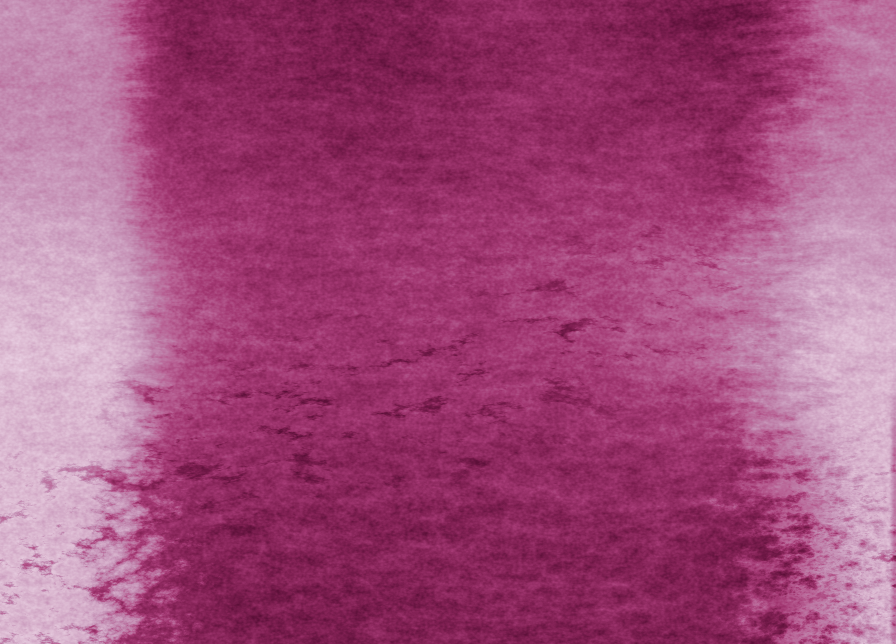
This texture is drawn by a Shadertoy shader. Its source:

```glsl
const int   OCTAVES = 5;
const vec2  BAND_SCALE = vec2(2.6, 12.0);
const vec2  STREAK_SCALE = vec2(8.0, 42.0);
const vec2  NAP_SCALE = vec2(19.0, 34.0);
const vec2  CREASE_SCALE = vec2(12.0, 34.0);
const vec2  GRAIN_SCALE = vec2(135.0, 165.0);
const float BAND_DEPTH = 0.85;
const float STREAK_DEPTH = 0.85;
const float NAP_DEPTH = 1.25;
const float CREASE_DEPTH = 1.35;
const float WEAR_DEPTH = 3.7;
const float GRAIN_DEPTH = 1.0;

// Pile colours, from deep shadow to bright sheen
const vec3 PILE[8] = vec3[8](
    vec3(0.36, 0.06, 0.22), vec3(0.51, 0.13, 0.33),
    vec3(0.64, 0.22, 0.45), vec3(0.72, 0.38, 0.58),
    vec3(0.75, 0.51, 0.67), vec3(0.80, 0.62, 0.75),
    vec3(0.87, 0.74, 0.83), vec3(0.93, 0.84, 0.91));

vec2 hash2(vec2 p) {
    vec3 q = fract(vec3(p.xyx) * vec3(0.1031, 0.1030, 0.0973));
    q += dot(q, q.yzx + 33.33);
    return fract((q.xx + q.yz) * q.zy);
}

// Distance to the nearest scattered cell centre
float cellular(vec2 p) {
    vec2 cell = floor(p), local = fract(p);
    float nearest = 4.0;
    for (int y = -1; y <= 1; y++)
    for (int x = -1; x <= 1; x++) {
        vec2 offset = vec2(x, y);
        vec2 d = offset + hash2(cell + offset) - local;
        nearest = min(nearest, dot(d, d));
    }
    return sqrt(nearest);
}

// Sum of cellular octaves, centred near zero
float layered(vec2 p) {
    float sum = 0.0, amplitude = 0.5;
    for (int i = 0; i < OCTAVES; i++) {
        sum += amplitude * (cellular(p) - 0.48);
        p = mat2(0.96, 0.28, -0.28, 0.96) * p * 2.03 + 17.3;
        amplitude *= 0.64;
    }
    return sum;
}

// Differences of two cell fields hide the cell outlines
float pileGrain(vec2 p) {
    vec2 turned = mat2(0.8, 0.6, -0.6, 0.8) * p;
    return cellular(p) - cellular(turned * 1.27 + 9.7)
         + 0.7 * (cellular(turned * 0.53 + 31.0) - cellular(p * 0.41 + 57.0));
}

float bump(float x, float centre, float width) {
    float d = (x - centre) / width;
    return exp(-d * d);
}

float fall(float start, float end, float x) {
    return 1.0 - smoothstep(start, end, x);
}

vec3 pileColor(float level) {
    level = clamp(level, 0.0, 6.99);
    int i = int(level);
    return mix(PILE[i], PILE[i + 1], fract(level));
}

void mainImage(out vec4 fragColor, in vec2 fragCoord) {
    vec2 uv = fragCoord / iResolution.xy;
    vec2 p = fragCoord / iResolution.y;

    // Layered sines bend the horizontal folds
    vec2 q = p;
    q.y += 0.008 * sin(p.x * 7.0 + 2.0 * sin(p.y * 9.0))
         + 0.004 * sin(p.x * 19.0 - p.y * 13.0);
    float bands = layered(q * BAND_SCALE + 3.1);
    float streaks = layered(q * STREAK_SCALE + 23.9);
    float nap = layered(q * NAP_SCALE + 41.7);
    float folds = layered(q * CREASE_SCALE + 80.4);

    // Dark ends and a lighter waist in the body
    float level = 1.08 + 0.82 * bump(uv.y, 0.55, 0.27)
                + 0.22 * bump(uv.x, 0.62, 0.20);
    level -= 0.25 * bump(uv.x, 0.43, 0.09) * smoothstep(0.45, 0.9, uv.y);

    // Bright nap along both sides, frayed towards the bottom
    float low = fall(0.12, 0.45, uv.y);
    float fray = uv.x + (0.025 + 0.17 * low) * nap + 0.06 * streaks + 0.04 * bands;
    float leftEdge = 0.143 + 0.012 * bump(uv.y, 0.48, 0.16) - 0.020 * low;
    float rightEdge = 0.865 - 0.020 * bump(uv.y, 0.50, 0.20)
                    + 0.025 * low + 0.02 * smoothstep(0.72, 1.0, uv.y);
    float softness = 0.045 + 0.035 * low;
    float left = fall(leftEdge - softness, leftEdge + softness, fray);
    float right = smoothstep(rightEdge - 0.085, rightEdge + 0.085, fray);
    float rise = fall(0.42, 0.88, uv.y);
    level = mix(level, mix(4.4, 6.1, rise), left);
    level = mix(level, mix(3.8, 6.0, rise), right);

    // Pink halo around the waist
    float halo = bump(uv.x, 0.18, 0.08) + bump(uv.x, 0.80, 0.11);
    level += 1.05 * halo * bump(uv.y, 0.50, 0.20) * (1.0 - max(left, right));

    // Worn patches in the lower corners and the upper right
    float corners = fall(0.10, 0.24, uv.x) + smoothstep(0.76, 0.89, uv.x);
    float reach = 0.10 * fall(0.0, 0.14, uv.x) + 0.06 * smoothstep(0.9, 1.0, uv.x);
    float ragged = nap + 0.5 * bands + 0.5 * streaks - reach;
    float wear = low * corners * smoothstep(-0.14, 0.20, ragged);
    level -= WEAR_DEPTH * wear * max(left, right);
    level -= 0.8 * bump(uv.x, 0.82, 0.04) * bump(uv.y, 0.755, 0.055);
    level -= 0.4 * bump(uv.x, 0.80, 0.10) * bump(uv.y, 0.95, 0.08);

    // Crushed creases follow a band rising to the right
    float creaseLine = 0.34 + 0.19 * smoothstep(0.25, 0.85, uv.x);
    float creased = bump(uv.y, creaseLine, 0.14)
                  * smoothstep(0.05, 0.16, uv.x) * fall(0.80, 0.92, uv.x);
    float pressed = smoothstep(-0.02, 0.23, folds + 0.4 * bands + 0.2 * streaks);
    level -= CREASE_DEPTH * (0.12 + creased) * pressed;
    level += 0.2 * creased;

    // Streaks, short pile and woven grain
    level += BAND_DEPTH * bands + STREAK_DEPTH * streaks;
    level += NAP_DEPTH * nap * (0.7 + 0.5 * low);
    level += GRAIN_DEPTH * 0.5 * pileGrain(p * GRAIN_SCALE);

    // Narrow shadow at the right selvage
    level -= 2.0 * smoothstep(0.992, 0.999, uv.x) * fall(0.30, 0.45, uv.y);
    fragColor = vec4(pileColor(level), 1.0);
}
```
